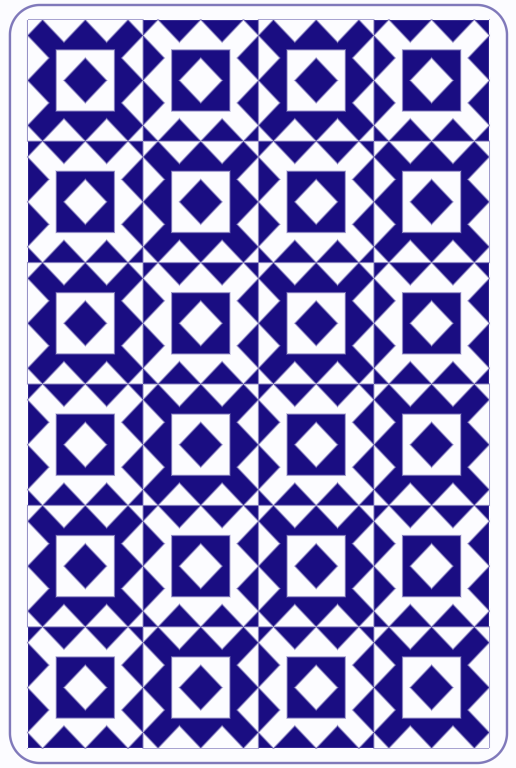
Write a Shadertoy shader that draws this pattern.

```glsl
// Playing-card back: a checkerboard of indigo and white quilt tiles in a rounded outline.

// Lengths are fractions of the canvas height
const vec2 GRID_COUNT = vec2(4.0, 6.0);
const vec2 TILE_SIZE = vec2(0.1503, 0.1581);
const vec2 CENTER = vec2(0.0006, 0.0);
const vec2 CARD_HALF = vec2(0.3236, 0.4935);
const float CARD_RADIUS = 0.039;
const float OUTLINE_HALF_WIDTH = 0.0007;
const float OUTLINE_STRENGTH = 0.55;
const float EDGE_SOFTNESS = 0.0018;

// Lengths are fractions of one tile
const float SQUARE_HALF = 0.252;
const float DIAMOND_HALF = 0.185;
const float TOOTH_WIDTH = 0.37;

const vec3 PAPER = vec3(0.99, 0.99, 1.0);
const vec3 INK = vec3(0.10, 0.05, 0.51);

float boxDistance(vec2 p, vec2 halfSize) {
    vec2 d = abs(p) - halfSize;
    return length(max(d, 0.0)) + min(max(d.x, d.y), 0.0);
}

// Triangle wave with unit slope, zero at multiples of the tooth width
vec2 zigzag(vec2 p) {
    return abs(p - TOOTH_WIDTH * round(p / TOOTH_WIDTH));
}

// Negative inside the ink of a tile with a solid square; q spans -0.5 to 0.5
float tileDistance(vec2 q) {
    vec2 a = abs(q);
    float square = max(a.x, a.y) - SQUARE_HALF;
    float diamond = (a.x + a.y - DIAMOND_HALF) * 0.7071;
    vec2 teeth = (0.5 - a - zigzag(a.yx)) * 0.7071;
    return min(min(teeth.x, teeth.y), max(square, -diamond));
}

float patternDistance(vec2 p) {
    vec2 g = p / TILE_SIZE + 0.5 * GRID_COUNT;
    vec2 tile = floor(g);
    float tileScale = 0.5 * (TILE_SIZE.x + TILE_SIZE.y);

    // Alternate tiles swap ink and paper
    float inverted = mod(tile.x + tile.y, 2.0);
    float d = tileDistance(fract(g) - 0.5) * tileScale * mix(1.0, -1.0, inverted);

    // Colours flip across every inner seam, so the field passes through zero there
    vec2 seam = abs(g - clamp(round(g), vec2(1.0), GRID_COUNT - 1.0)) * TILE_SIZE;
    d = sign(d) * min(abs(d), min(seam.x, seam.y));

    return max(d, boxDistance(p, 0.5 * GRID_COUNT * TILE_SIZE));
}

void mainImage(out vec4 fragColor, in vec2 fragCoord) {
    vec2 p = (fragCoord - 0.5 * iResolution.xy) / iResolution.y - CENTER;
    float blur = max(EDGE_SOFTNESS, 0.75 / iResolution.y);

    float ink = 1.0 - smoothstep(-blur, blur, patternDistance(p));

    // Thin rounded card border
    float card = boxDistance(p, CARD_HALF - CARD_RADIUS) - CARD_RADIUS;
    float border = 1.0 - smoothstep(0.0, blur, abs(card) - OUTLINE_HALF_WIDTH);
    ink = max(ink, border * OUTLINE_STRENGTH);

    fragColor = vec4(mix(PAPER, INK, ink), 1.0);
}
```
